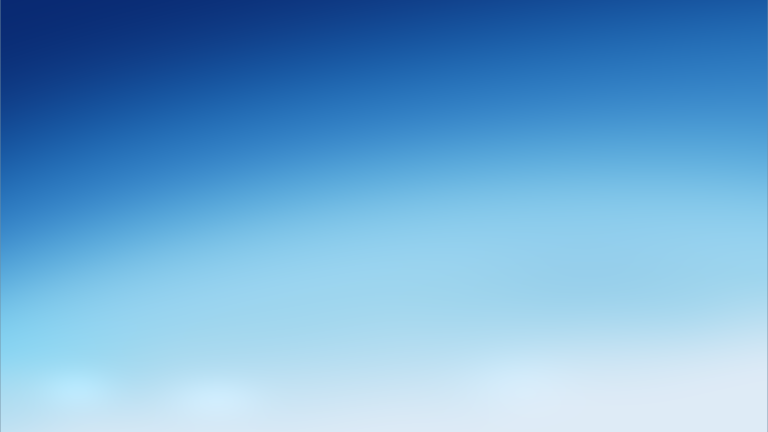
Reproduce this background procedurally as a WebGL 2 fragment shader.

```glsl
#version 300 es
precision highp float;

uniform vec2 u_resolution;
out vec4 fragColor;

const vec3 SKY[10] = vec3[10](
    vec3(0.035, 0.16, 0.445), vec3(0.04, 0.18, 0.465),
    vec3(0.06, 0.235, 0.525), vec3(0.085, 0.325, 0.62),
    vec3(0.14, 0.43, 0.715), vec3(0.22, 0.53, 0.79),
    vec3(0.35, 0.665, 0.86), vec3(0.51, 0.78, 0.915),
    vec3(0.60, 0.83, 0.94), vec3(0.63, 0.84, 0.93));

vec3 skyStop(int i) {
    return SKY[clamp(i, 0, 9)];
}

// Quadratic B-spline through evenly spaced stops, free of visible bands
vec3 skyRamp(float depth) {
    float p = clamp((depth + 0.2) * 10.0, 0.0, 9.0) + 0.5;
    int i = int(floor(p));
    float f = fract(p);
    return skyStop(i - 1) * 0.5 * (1.0 - f) * (1.0 - f)
         + skyStop(i) * (0.5 + f - f * f)
         + skyStop(i + 1) * 0.5 * f * f;
}

float hash(vec2 p) {
    vec3 q = fract(vec3(p.xyx) * 0.1031);
    q += dot(q, q.yzx + 33.33);
    return fract((q.x + q.y) * q.z);
}

float noise(vec2 p) {
    vec2 i = floor(p), f = fract(p);
    f = f * f * (3.0 - 2.0 * f);
    return mix(mix(hash(i), hash(i + vec2(1, 0)), f.x),
               mix(hash(i + vec2(0, 1)), hash(i + vec2(1, 1)), f.x), f.y);
}

float glow(vec2 p, vec2 center, vec2 radius) {
    vec2 q = (p - center) / radius;
    return exp(-dot(q, q));
}

void main() {
    vec2 uv = gl_FragCoord.xy / u_resolution;
    float down = 1.0 - uv.y;
    float side = uv.x - 0.5;

    // Curved sky gradient, sinking towards the left and flatter lower down
    float low = smoothstep(0.0, 0.45, down);
    float depth = down + mix(0.34, 0.27, low) * side - mix(0.18, 0.4, low) * side * side;
    vec3 color = skyRamp(depth);

    // Cyan light at the left, soft shade at the right
    color += vec3(-0.04, 0.012, 0.012) * glow(uv, vec2(0.0, 0.19), vec2(0.16, 0.12));
    color -= vec3(0.03, 0.025, 0.012) * glow(uv, vec2(0.77, 0.37), vec2(0.16, 0.12));

    // Pale haze along the bottom, higher at the right
    float hazeTop = 0.68 - 0.2 * side + 0.16 * side * side;
    float hazeEnd = 1.04 - 0.22 * side - 0.1 * side * side;
    float puffs = noise(uv * vec2(8.0, 7.0)) - 0.5;
    float haze = smoothstep(hazeTop, hazeEnd, down + 0.035 * puffs);
    color = mix(color, vec3(0.87, 0.92, 0.965), haze);

    // Faint cloud tops at the lower left and centre
    color += 0.05 * glow(uv, vec2(0.1, 0.1), vec2(0.05, 0.05));
    color += 0.04 * glow(uv, vec2(0.28, 0.08), vec2(0.06, 0.05));
    color += 0.025 * glow(uv, vec2(0.67, 0.12), vec2(0.07, 0.07));

    // Thin grey border on the sides
    float border = 1.0 - smoothstep(0.0005, 0.002, min(uv.x, 1.0 - uv.x));
    color = mix(color, vec3(0.45, 0.55, 0.62), 0.45 * border);

    fragColor = vec4(color, 1.0);
}
```
